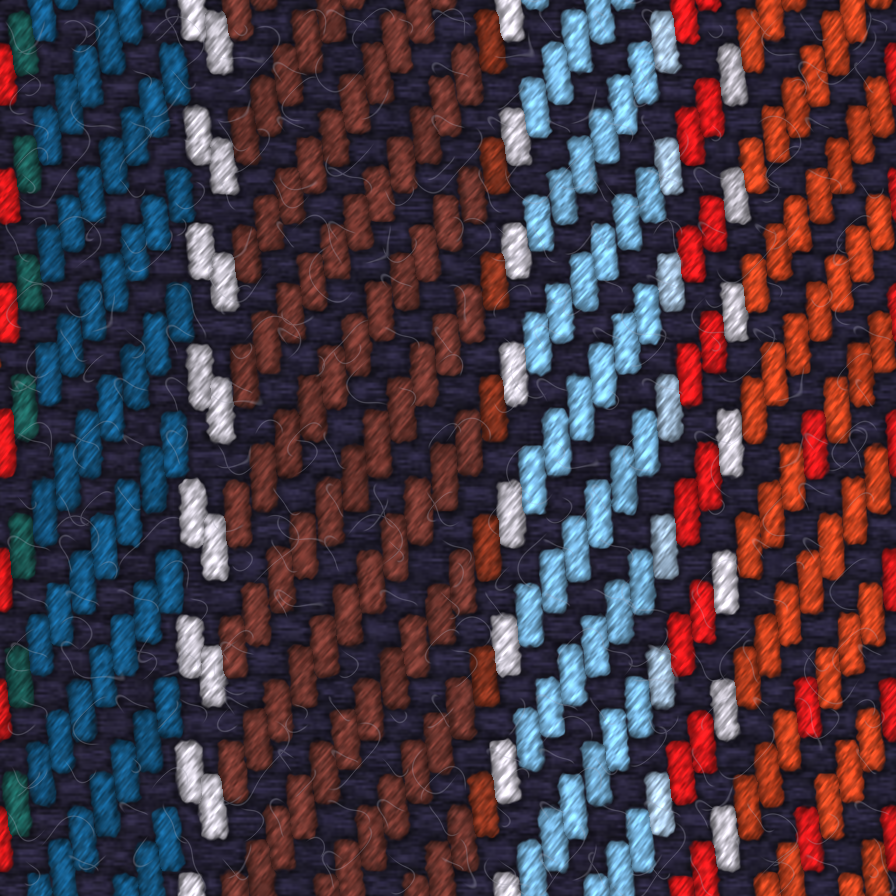
A three.js fragment shader for this texture:

```glsl
// Striped woollen twill: coloured warp yarns float over a dark navy weft.
// Each column repeats one rounded stitch, stepped a quarter repeat per column;
// plied fibre noise, soft wobble and stray hairs give the wear. All of it wraps.
#define COLUMNS 41.0
#define REPEATS 7.0
#define STITCH_HALF vec2(0.60, 1.43)
#define CORNER 0.40
#define LEAN 0.07
#define JITTER 0.16
#define FUZZ 0.16
#define EDGE 0.07
#define HAIR_WIDTH 0.0011
#define HAIR_OPACITY 0.30
#define TAU 6.2831853

varying vec2 vUv;

float hash(vec2 p) {
  p = fract(p * vec2(0.1731, 0.2317));
  p += dot(p, p.yx + 19.19);
  return fract((p.x + p.y) * p.x * 7.31 + p.y * 13.7);
}

// Value noise that wraps after a whole number of cells
float noise(vec2 p, vec2 period) {
  vec2 i = floor(p), f = fract(p);
  f = f * f * (3.0 - 2.0 * f);
  vec2 a = mod(i, period), b = mod(i + 1.0, period);
  return mix(mix(hash(a), hash(vec2(b.x, a.y)), f.x),
             mix(hash(vec2(a.x, b.y)), hash(b), f.x), f.y);
}

float roundBox(vec2 p, vec2 halfSize, float r) {
  vec2 q = abs(p) - halfSize + r;
  return length(max(q, 0.0)) + min(max(q.x, q.y), 0.0) - r;
}

// Yarn colour of each warp column, left to right
vec3 yarnColor(float id, float seed) {
  vec3 red = vec3(0.90, 0.09, 0.10), white = vec3(0.86, 0.84, 0.89);
  vec3 orange = vec3(0.85, 0.27, 0.12);
  if (id < 0.5) return red;
  if (id < 1.5) return vec3(0.10, 0.36, 0.34);
  if (id < 8.5) return vec3(0.07, 0.35, 0.54);
  if (id < 10.5) return white;
  if (id < 21.5) return vec3(0.45, 0.21, 0.18);
  if (id < 22.5) return vec3(0.58, 0.21, 0.12);
  if (id < 23.5) return white;
  if (id < 29.5) return vec3(0.52, 0.79, 0.98);
  if (id < 30.5) return vec3(0.71, 0.83, 0.95);
  if (id < 32.5) return red;
  if (id < 33.5) return white;
  return abs(id - 37.0) < 0.5 ? mix(orange, red, step(0.6, seed)) : orange;
}

// Twill step per column; the two neighbouring white yarns cross over
float twillPhase(float id) {
  float order = id < 8.5 ? id : (id < 9.5 ? 10.0 : id - 1.0);
  return 0.52 - 0.25 * order;
}

// One curved stray fibre per wrapped cell
float hairs(vec2 uv, float cells, float salt) {
  vec2 p = uv * cells + 0.12 * sin(TAU * (uv.yx * cells + salt * 0.37));
  vec2 cell = mod(floor(p), cells) + salt * 31.0;
  float h = hash(cell), k = hash(cell + 7.0);
  vec2 q = fract(p) - 0.5 - 0.2 * (vec2(h, k) - 0.5);
  float ring = abs(length(q) - mix(0.14, 0.38, k)) / cells;
  float arc = smoothstep(0.0, 0.4, cos(atan(q.y, q.x) - h * TAU) - 0.1);
  return (1.0 - smoothstep(0.0, HAIR_WIDTH * 1.6, ring)) * arc * step(0.3, fract(h * 9.0 + k));
}

void main() {
  vec2 uv = vec2(vUv.x, 1.0 - vUv.y);
  float turn = TAU * uv.y;
  float column = uv.x * COLUMNS - 0.2 - 0.27 * sin(TAU * (uv.x - 0.43)) - 0.25 * sin(turn - 0.3);
  float down = uv.y * REPEATS - 0.059 * cos(turn + 0.4) - 0.036 * sin(2.0 * turn);

  // Nearest warp stitch among this column and its neighbours
  float fuzz = FUZZ * (noise(uv * 164.0, vec2(164.0)) - 0.5);
  float dist = 9.0, seed = 0.0, warpId = 0.0;
  vec2 local = vec2(0.0);
  for (int i = -1; i <= 1; i++) {
    float n = floor(column + 0.5) + float(i);
    float id = mod(n, COLUMNS);
    float v = down - twillPhase(id);
    float row = floor(v + 0.5);
    float h = hash(vec2(id, mod(row, REPEATS)) + 3.0);
    vec2 q = vec2(column - n, (v - row) * COLUMNS / REPEATS);
    q += JITTER * (vec2(h, fract(h * 17.0)) - 0.5);
    q.x -= LEAN * q.y;
    float d = roundBox(q, STITCH_HALF, CORNER) + fuzz;
    if (d < dist) { dist = d; seed = h; warpId = id; local = q; }
  }

  // Dark weft: four rounded picks per repeat with sideways fibres
  float pick = 0.5 - 0.5 * cos(TAU * down * 4.0);
  float weftFibre = noise(uv * vec2(82.0, 336.0), vec2(82.0, 336.0));
  vec3 weft = vec3(0.135, 0.12, 0.205) * (0.72 + 0.3 * pick) * (0.65 + 0.7 * weftFibre);
  weft *= 0.65 + 0.4 * smoothstep(0.0, 0.4, dist);

  // Plied yarn: slanting strands, fine fibres and rounded sides
  float strand = local.y + 1.1 * local.x;
  float ply = 0.5 + 0.5 * sin(strand * 9.0 + seed * TAU);
  vec2 along = vec2(strand * 8.0, (local.x - local.y) * 2.0) + floor(seed * 60.0);
  float fibre = noise(along, vec2(64.0));
  float body = smoothstep(-0.05, 0.45, -dist);
  vec3 yarn = yarnColor(warpId, seed) * (0.52 + 0.5 * body) * (0.82 + 0.2 * ply);
  yarn *= (0.74 + 0.5 * fibre) * (0.92 + 0.16 * seed);

  vec3 color = mix(yarn, weft, smoothstep(-EDGE, EDGE, dist));

  // Stray hairs and a faint woolly veil
  float hair = max(hairs(uv, 9.0, 1.0), max(hairs(uv, 13.0, 2.0), hairs(uv, 17.0, 3.0)));
  color = mix(color, vec3(0.62, 0.62, 0.68), hair * HAIR_OPACITY);
  color += 0.035 * noise(uv * 256.0, vec2(256.0));
  gl_FragColor = vec4(color, 1.0);
}
```
